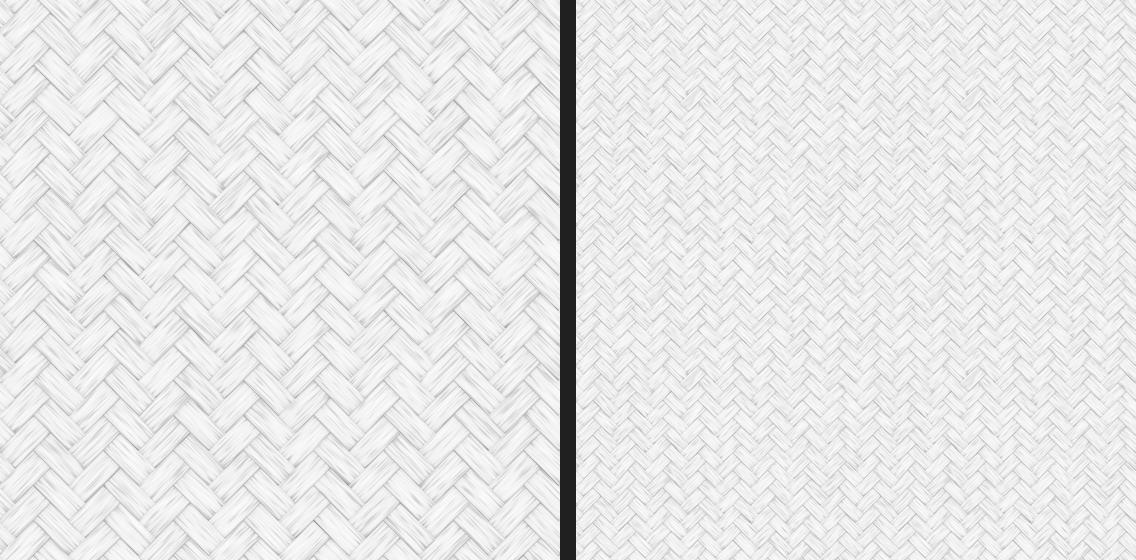
Left, the tile; right, the same tile 2 across and 2 down.
Give the GLSL for this pattern, as a Shadertoy shader.

```glsl
// Pale diagonal herringbone weave of two-by-one strips with brushed fibres.
// A skewed integer grid picks the strip under each point; wrapped strip ids
// seed the fibre noise, and edge distances give the seams and soft end shadows.

const float GRID = 32.0;                  // half-strip diagonals per side: 8 by 16 repeats
const vec2 WEAVE_SHIFT = vec2(0.9, 1.25);
const int SAMPLES = 3;                    // supersampling per axis

float hash(vec2 cell, float seed) {
    uvec2 q = uvec2(ivec2(cell) + 512);
    uint h = q.x * 1597334677u ^ q.y * 3812015801u ^ uint(seed) * 2798796415u;
    h = (h ^ (h >> 15)) * 2246822519u;
    h = (h ^ (h >> 13)) * 3266489917u;
    return float((h ^ (h >> 16)) >> 8) / 16777216.0;
}

float valueNoise(vec2 p, float seed) {
    vec2 i = floor(p), f = fract(p);
    f = f * f * (3.0 - 2.0 * f);
    float low = mix(hash(i, seed), hash(i + vec2(1, 0), seed), f.x);
    float high = mix(hash(i + vec2(0, 1), seed), hash(i + vec2(1, 1), seed), f.x);
    return mix(low, high, f.y);
}

// Returns (along 0..2, across 0..1) inside the strip, and its wrapped id
vec3 herringbone(vec2 p) {
    vec2 q = vec2(p.x + p.y, p.y - p.x) * 0.5;
    vec2 cell = floor(q);
    float d = mod(cell.x - cell.y, 4.0);
    bool rising = d < 2.0;
    vec2 start = cell - (rising ? vec2(d, 0.0) : vec2(0.0, 3.0 - d));
    vec2 center = start + (rising ? vec2(1.0, 0.5) : vec2(0.5, 1.0));
    vec2 id = floor(mod(vec2(center.x - center.y, center.x + center.y), GRID));
    vec2 local = q - start;
    return vec3(rising ? local : local.yx, id.x + id.y * GRID + 1.0);
}

// Fine streaks drawn out along the strip
float fibres(vec2 strip, float seed) {
    float fine = valueNoise(strip * vec2(1.4, 25.0), seed);
    float broad = valueNoise(strip * vec2(1.8, 15.0), seed + 2048.0);
    return 0.7 * fine + 0.3 * broad;
}

float weaveTone(vec2 p) {
    vec3 s = herringbone(p);
    vec2 strip = s.xy;
    float fibre = fibres(strip, s.z);
    float endDistance = min(strip.x, 2.0 - strip.x);
    float towardEnd = abs(strip.x - 1.0);

    // Body, fibres and a light sheen between them
    float tone = 0.953;
    tone -= 0.15 * smoothstep(0.5, 0.92, fibre) * mix(0.75, 1.1, towardEnd);
    tone += 0.03 * smoothstep(0.5, 0.15, fibre) * (1.0 - 0.4 * towardEnd);

    // Strip ends dip under their neighbours
    tone -= (0.025 + 0.05 * fibre) * exp(-endDistance / 0.09);

    // Thin seams on the long sides, heavier below
    float wear = 0.75 + 0.5 * valueNoise(vec2(strip.x * 2.0, 0.0), s.z + 4096.0);
    tone -= 0.33 * wear * exp(-strip.y / 0.028);
    tone -= 0.13 * wear * exp(-(1.0 - strip.y) / 0.025);
    return clamp(tone, 0.45, 1.0);
}

void mainImage(out vec4 fragColor, in vec2 fragCoord) {
    float tone = 0.0;
    for (int j = 0; j < SAMPLES; j++) {
        for (int i = 0; i < SAMPLES; i++) {
            vec2 offset = (vec2(i, j) + 0.5) / float(SAMPLES) - 0.5;
            vec2 uv = (fragCoord + offset) / iResolution.xy;
            tone += weaveTone(uv * GRID - WEAVE_SHIFT);
        }
    }
    fragColor = vec4(vec3(tone / float(SAMPLES * SAMPLES)), 1.0);
}
```
